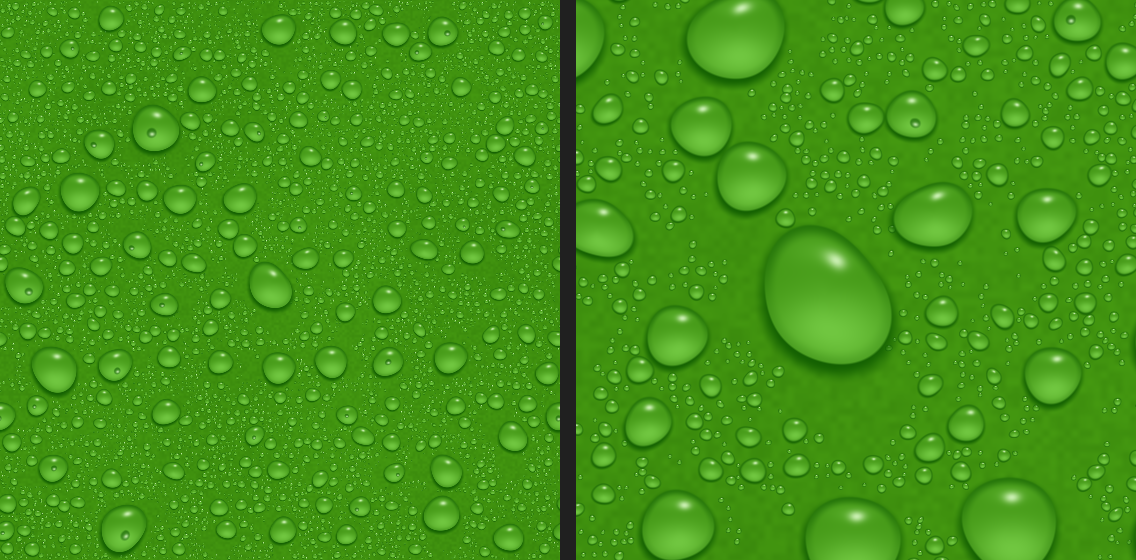
Left, the full canvas; right, a detail of the centre.
Give the GLSL for this texture, as a three.js fragment shader.

```glsl
// Water drops of many sizes beaded on a matt green surface, lit from above.
// Each layer is a jittered grid holding at most one drop per cell; layers run
// from mist to large drops, and a drop is skipped where a larger one lies.
#define LAYERS 8
#define FIRST_CELLS 7.0
#define GROWTH 1.55
#define FILL 0.56
#define EDGE 0.0008
#define BASE vec3(0.245, 0.565, 0.055)
#define SHADOW vec3(0.06, 0.36, 0.0)
#define BODY vec3(0.27, 0.60, 0.09)
#define GLOW vec3(0.47, 0.81, 0.28)
#define SHINE vec3(0.86, 0.98, 0.78)

varying vec2 vUv;

struct Drop {
  vec2 offset;   // from the drop centre to the point, in canvas units
  float radius;
  vec2 id;
  bool present;
};

float hash(vec2 p, float salt) {
  return fract(sin(dot(p, vec2(12.9898, 78.233)) + salt * 37.719) * 43758.5453);
}

float valueNoise(vec2 p, float salt) {
  vec2 i = floor(p), f = fract(p);
  f = f * f * (3.0 - 2.0 * f);
  float low = mix(hash(i, salt), hash(i + vec2(1.0, 0.0), salt), f.x);
  float high = mix(hash(i + vec2(0.0, 1.0), salt), hash(i + 1.0, salt), f.x);
  return mix(low, high, f.y);
}

// The drop of one layer whose cell contains the point.
Drop dropAt(vec2 uv, int layer) {
  float level = float(layer);
  float cells = floor(FIRST_CELLS * pow(GROWTH, level) + 0.01);
  vec2 grid = uv * cells;
  grid.x += hash(vec2(floor(grid.y), level), 9.0);   // stagger the rows
  vec2 id = mod(floor(grid), cells) + level * 17.0;
  float radius = 0.16 + 0.13 * hash(id, 1.0);
  vec2 jitter = 2.0 * vec2(hash(id, 2.0), hash(id, 3.0)) - 1.0;
  vec2 centre = 0.5 + jitter * (0.5 - 1.35 * radius);
  float share = FILL * min(1.0, 0.38 + 0.32 * level);
  return Drop((fract(grid) - centre) / cells, radius / cells, id, hash(id, 4.0) < share);
}

bool isCovered(vec2 centre, float radius, int layer) {
  for (int j = 0; j < LAYERS; j++) {
    if (j >= layer) break;
    Drop larger = dropAt(centre, j);
    if (larger.present && length(larger.offset) < larger.radius * 1.15 + radius) return true;
  }
  return false;
}

// Maps the irregular, stretched outline of a drop onto the unit disc.
vec2 toDisc(Drop d) {
  vec2 p = d.offset / d.radius;
  float turn = (hash(d.id, 5.0) - 0.5) * 2.2;
  float stretch = 1.0 + 0.24 * hash(d.id, 6.0) * hash(d.id, 7.0);
  vec2 q = mat2(cos(turn), -sin(turn), sin(turn), cos(turn)) * p;
  float angle = atan(q.y, q.x + 0.00001);
  float wobble = 1.0 + 0.035 * sin(3.0 * angle + 6.28 * hash(d.id, 8.0));
  float dist = length(q * vec2(1.0 / stretch, stretch)) * wobble;
  return p / max(length(p), 0.0001) * dist;
}

float spot(vec2 p, vec2 size) {
  p /= size;
  return exp(-dot(p, p));
}

vec3 paintDrop(vec3 color, Drop d, int layer) {
  vec2 q = toDisc(d);
  float soft = EDGE / d.radius;
  float dist = length(q);

  // contact shadow, heavier below
  float shade = 1.0 - smoothstep(0.90, 1.20 + 0.1 * soft, length(q + vec2(0.02, 0.12)));
  color = mix(color, SHADOW, 0.9 * shade);

  // body: dim at the top, light gathered at the bottom
  float gathered = spot(q - vec2(0.06, -0.50), vec2(0.85, 0.55));
  vec3 body = mix(BODY, GLOW, 0.85 * gathered);
  float rim = smoothstep(0.78, 1.0, dist);
  body = mix(body, SHADOW, rim * (0.15 + 0.45 * smoothstep(-0.2, 0.9, q.y)));
  body = mix(body, GLOW, 0.3 * spot(q - vec2(0.0, 0.62), vec2(0.5, 0.2)));

  // air bubble caught in some of the larger drops
  if (layer < 3 && hash(d.id, 10.0) < 0.22) {
    vec2 place = vec2(hash(d.id, 11.0) - 0.5, -0.45 * hash(d.id, 12.0)) * 0.9;
    vec2 b = (q - place) / 0.22;
    body = mix(body, SHADOW, 0.6 * (1.0 - smoothstep(0.7, 1.2, length(b))));
    body = mix(body, SHINE, 0.8 * spot(b - vec2(0.1, -0.25), vec2(0.5, 0.4)));
  }

  // reflection of the light
  vec2 lamp = vec2(0.22 * hash(d.id, 13.0), 0.58);
  vec2 lampSize = vec2(0.17, 0.11) + 0.2 * min(soft, 0.8);
  body = mix(body, SHINE, 0.85 * spot(q - lamp, lampSize));

  return mix(color, body, 1.0 - smoothstep(1.0 - soft, 1.0 + soft, dist));
}

void main() {
  // matt ground with faint blotches and grain
  float blotch = valueNoise(vUv * 5.0, 20.0) - 0.5;
  float grain = valueNoise(vUv * 230.0, 21.0) - 0.5;
  vec3 color = BASE + vec3(0.7, 1.0, 0.3) * (0.03 * blotch + 0.045 * grain);

  for (int k = 0; k < LAYERS; k++) {
    int layer = LAYERS - 1 - k;
    Drop d = dropAt(vUv, layer);
    if (!d.present || length(d.offset) > 1.6 * d.radius) continue;
    if (!isCovered(vUv - d.offset, d.radius, layer)) color = paintDrop(color, d, layer);
  }
  gl_FragColor = vec4(color, 1.0);
}
```
